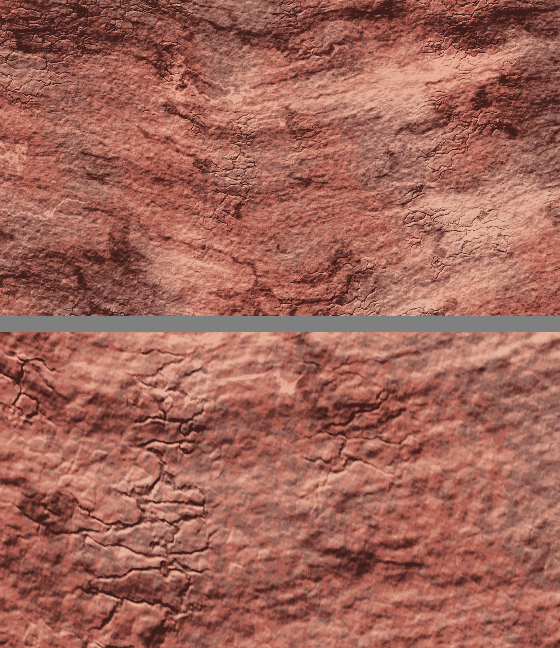
Top: the whole. Bottom: its middle third, enlarged.
Reproduce this texture procedurally as a Shadertoy shader.

```glsl
// Weathered red rock slope: folded beds, broken ledges, pale bands and scree.
#define BOULDER_SCALE 19.0
#define PEBBLE_SCALE 62.0
#define GRAIN_SCALE 75.0
#define GRIT_SCALE 150.0
#define BED_SCALE vec2(2.2, 11.0)
#define FOLD_WARP 0.18
#define LIGHT_STEP vec2(-0.0012, 0.0030)
#define LIGHT_GAIN 0.72
#define STAIN_GAIN 1.5
#define CONTRAST 1.25
#define BIAS 0.16

const vec3 SHADOW = vec3(0.24, 0.115, 0.105);
const vec3 UMBER = vec3(0.47, 0.25, 0.22);
const vec3 DUST = vec3(0.59, 0.40, 0.36);
const vec3 RUST = vec3(0.69, 0.39, 0.34);
const vec3 CLAY = vec3(0.78, 0.54, 0.47);
const vec3 CREAM = vec3(0.90, 0.71, 0.62);

float hash(vec2 p) {
    return fract(sin(dot(p, vec2(127.1, 311.7))) * 43758.5453);
}

float noise(vec2 p) {
    vec2 i = floor(p), f = fract(p);
    f = f * f * (3.0 - 2.0 * f);
    return mix(mix(hash(i), hash(i + vec2(1, 0)), f.x),
               mix(hash(i + vec2(0, 1)), hash(i + vec2(1, 1)), f.x), f.y);
}

float fbm(vec2 p) {
    float sum = 0.0, amp = 0.52;
    for (int i = 0; i < 5; i++) {
        sum += amp * noise(p);
        p = mat2(0.8, 0.6, -0.6, 0.8) * p * 2.03 + vec2(17.3, 9.1);
        amp *= 0.5;
    }
    return sum;
}

// Cell pattern: x = distance gap to the neighbour cell, y = cell id
vec2 cells(vec2 p) {
    vec2 base = floor(p);
    float nearest = 9.0, second = 9.0, id = 0.0;
    for (int y = -1; y <= 1; y++)
    for (int x = -1; x <= 1; x++) {
        vec2 cell = base + vec2(x, y);
        vec2 seed = cell + vec2(hash(cell), hash(cell + 41.7));
        float d = length(seed - p);
        if (d < nearest) { second = nearest; nearest = d; id = hash(cell + 7.9); }
        else second = min(second, d);
    }
    return vec2(second - nearest, id);
}

// Bed coordinates: layers dip from the left and climb to the right
vec2 bedding(vec2 p) {
    float valley = 0.5 * sqrt((p.x - 0.85) * (p.x - 0.85) + 0.06) * (1.0 - 0.5 * p.y);
    return vec2(p.x, p.y - valley + FOLD_WARP * (fbm(p * 2.6 + 3.0) - 0.5));
}

// Loose debris fills a diagonal gully, so it hides the cracked rock
float rockiness(vec2 p) {
    float gully = exp(-pow((p.x - 0.72 - 0.75 * p.y) / 0.17, 2.0)) * smoothstep(0.75, 0.5, p.y);
    return smoothstep(0.40, 0.60, fbm(p * 4.0 + 7.0)) * (1.0 - 0.85 * gully);
}

// Surface height; detail = (crack depth, stone shade)
float relief(vec2 p, out vec2 detail) {
    vec2 bed = bedding(p);
    float rocky = rockiness(p);
    vec2 jitter = vec2(fbm(p * 32.0), fbm(p * 32.0 + 19.0));
    vec2 boulder = cells(bed * BOULDER_SCALE * vec2(0.8, 1.4) + 1.3 * jitter);
    vec2 pebble = cells(p * PEBBLE_SCALE + 1.2 * jitter);
    float broken = smoothstep(0.42, 0.66, noise(p * 13.0 + 3.0));
    float block = smoothstep(0.0, 0.22, boulder.x);
    float stone = smoothstep(0.0, 0.4, pebble.x) * smoothstep(0.35, 0.9, pebble.y);
    detail.x = rocky * broken * (1.0 - smoothstep(0.03, 0.13, boulder.x));
    detail.y = 0.8 * rocky * (boulder.y - 0.5) + 0.9 * (pebble.y - 0.5);
    return 0.10 * fbm(bed * BED_SCALE) + 0.009 * rocky * broken * block
         + 0.006 * (0.4 + 0.6 * rocky) * stone + 0.026 * fbm(p * GRAIN_SCALE);
}

// Soft tilted oval
float stain(vec2 p, vec2 center, vec2 radius, float tilt) {
    vec2 d = p - center;
    float c = cos(tilt), s = sin(tilt);
    d = vec2(c * d.x + s * d.y, c * d.y - s * d.x) / radius;
    return exp(-dot(d, d) * dot(d, d));
}

// Broad pale and dark regions with ragged borders
float staining(vec2 p) {
    p += 0.24 * (vec2(fbm(p * 6.0), fbm(p * 6.0 + 31.0)) - 0.5);
    float pale = stain(p, vec2(1.35, 0.77), vec2(0.33, 0.10), 0.3)
               + 0.7 * stain(p, vec2(0.80, 0.69), vec2(0.36, 0.09), 0.0)
               + stain(p, vec2(1.52, 0.36), vec2(0.27, 0.08), 0.05)
               + 0.6 * stain(p, vec2(1.40, 0.12), vec2(0.42, 0.11), 0.45)
               + 0.6 * stain(p, vec2(0.62, 0.14), vec2(0.14, 0.14), 0.0);
    float dark = stain(p, vec2(1.40, 0.93), vec2(0.42, 0.08), 0.15)
               + 0.9 * stain(p, vec2(1.66, 0.66), vec2(0.22, 0.13), 0.5)
               + 0.8 * stain(p, vec2(0.25, 0.93), vec2(0.45, 0.11), -0.2)
               + 0.8 * stain(p, vec2(0.20, 0.12), vec2(0.32, 0.12), -0.15);
    return 1.1 * pale - 0.95 * dark;
}

// Tone ramp from shadow to cream
vec3 rockColor(float tone, float redness) {
    vec3 color = mix(SHADOW, UMBER, clamp((tone - 0.04) / 0.16, 0.0, 1.0));
    color = mix(color, mix(DUST, RUST, redness), clamp((tone - 0.22) / 0.22, 0.0, 1.0));
    color = mix(color, CLAY, clamp((tone - 0.53) / 0.25, 0.0, 1.0));
    return mix(color, CREAM, clamp((tone - 0.82) / 0.15, 0.0, 1.0));
}

void mainImage(out vec4 fragColor, in vec2 fragCoord) {
    vec2 p = fragCoord / iResolution.y;
    vec2 detail, unused;
    float slope = relief(p, detail) - relief(p + LIGHT_STEP, unused);
    float light = LIGHT_GAIN * slope / length(LIGHT_STEP);

    // Short overhang shadows at two sizes follow the beds
    vec2 bed = bedding(p);
    float ragged = 0.3 * (fbm(p * 28.0) - 0.5), overhang = 0.0, layer = 0.0;
    for (float size = 2.0; size > 0.5; size -= 1.0) {
        layer = noise(bed * vec2(3.0, 9.0) * size + 5.0) + ragged;
        float gate = smoothstep(0.50, 0.62, noise(bed * vec2(5.0, 7.0) * size + 23.0));
        overhang = max(overhang, gate * smoothstep(0.07 * size, 0.01, abs(layer - 0.5)));
    }
    float vein = smoothstep(0.7, 0.8, noise(p * vec2(5.0, 7.0) + 51.0))
               * smoothstep(0.03, 0.01, abs(layer - 0.57));

    // Sum of light, mineral shade and cracks, spread evenly over the ramp
    float grit = noise(p * GRIT_SCALE) - 0.5;
    float shade = BIAS + light + STAIN_GAIN * staining(p) + 0.7 * detail.y + 0.9 * grit
                + 2.0 * (fbm(bed * vec2(3.0, 12.0) + 11.0) - 0.5)
                - 1.1 * detail.x - 1.4 * overhang + 1.5 * vein;
    float tone = 1.0 / (1.0 + exp(-CONTRAST * shade));
    float redness = smoothstep(0.40, 0.66, fbm(p * 4.0 + 61.0) + 0.3 * grit);
    vec3 color = rockColor(tone, redness) * mix(vec3(1.0), vec3(1.01, 0.96, 0.95), redness);
    fragColor = vec4(color, 1.0);
}
```
